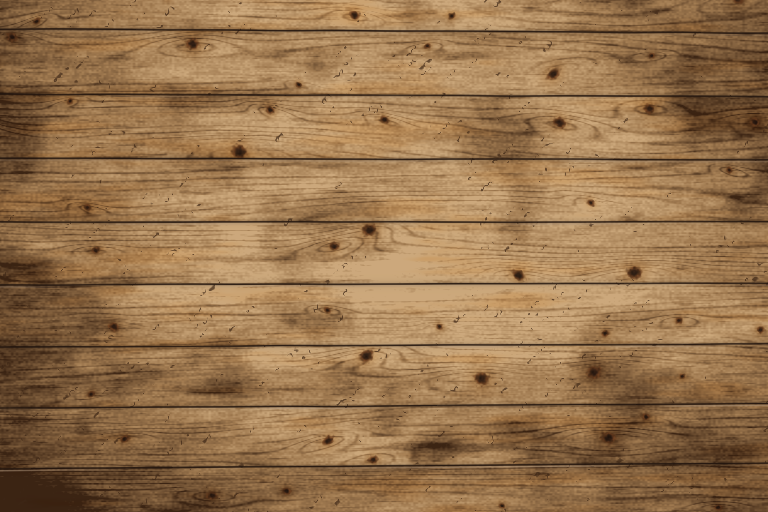
Reproduce this texture procedurally as a Shadertoy shader.

```glsl
// Nine weathered pine planks laid horizontally, with knots, grain, stains and dark seams.

float hash(vec2 p) {
    vec3 q = fract(p.xyx * 0.1031);
    q += dot(q, q.yzx + 33.33);
    return fract((q.x + q.y) * q.z);
}

float noise(vec2 p) {
    vec2 i = floor(p), f = fract(p);
    f = f * f * (3.0 - 2.0 * f);
    return mix(mix(hash(i), hash(i + vec2(1, 0)), f.x),
               mix(hash(i + vec2(0, 1)), hash(i + vec2(1, 1)), f.x), f.y);
}

float fbm(vec2 p) {
    float sum = 0.0, gain = 0.53;
    for (int i = 0; i < 4; i++) {
        sum += gain * noise(p);
        p = p * 2.03 + 17.3;
        gain *= 0.5;
    }
    return sum;
}

// Wood colour from dark (0) to pale (1)
vec3 woodRamp(float tone) {
    vec3 body = mix(vec3(0.23, 0.14, 0.075), vec3(0.63, 0.48, 0.315), clamp(tone / 0.65, 0.0, 1.0));
    return mix(body, vec3(0.8, 0.66, 0.485), clamp((tone - 0.65) / 0.35, 0.0, 1.0));
}

void mainImage(out vec4 fragColor, in vec2 fragCoord) {
    vec2 uv = fragCoord / iResolution.xy;
    vec2 p = fragCoord / iResolution.y;
    float pixel = 1.0 / iResolution.y;

    // Plank rows, counted downward: slightly tilted and narrowing toward the bottom
    float depth = 1.0 - uv.y;
    depth -= (uv.x - 0.5) * (0.0095 - 0.0232 * depth);
    float u = (depth - 0.0605) / 0.1268;
    float row = u + 0.0067 * u * u + 0.012 * (noise(vec2(p.x * 9.0, floor(u + 0.5))) - 0.5);
    float plank = floor(row) + 10.0;
    float across = fract(row);
    float plankHeight = 0.122;
    vec2 w = vec2(p.x + 7.3 * plank, across * plankHeight);

    // Knots: one candidate per cell along the plank, bending the grain around it
    float bend = 0.0, knot = 0.0, heart = 0.0, halo = 0.0;
    float cellWidth = 0.24;
    for (int i = -1; i <= 1; i++) {
        float cell = floor(p.x / cellWidth) + float(i);
        vec2 id = vec2(cell + 20.0, plank * 3.0);
        float size = hash(id + 4.7);
        float present = step(0.2, hash(id + 61.0));
        float radius = mix(0.005, 0.0145, size * size);
        vec2 center = vec2((cell + hash(id)) * cellWidth, (0.1 + 0.8 * hash(id + 31.0)) * plankHeight);
        vec2 d = vec2(p.x, w.y) - center;
        d.y += d.x * (hash(id + 9.0) - 0.5) * 0.6;
        float dist = length(d * vec2(0.85, 1.0)) * (0.75 + 0.5 * noise(d * 190.0 + id));
        vec2 flow = d / (radius * vec2(7.0, 1.8));
        bend += present * (0.8 + 160.0 * radius) * exp(-dot(flow, flow));
        knot = max(knot, present * smoothstep(radius + pixel, radius * 0.6, dist));
        heart = max(heart, present * smoothstep(radius * 0.75, radius * 0.2, dist));
        halo = max(halo, present * exp(-dot(d, d) / (radius * radius * 3.5)));
    }

    // Grain: thin contour lines of a stretched height field, plus fine fibres and dashes
    float seed = hash(vec2(plank, 5.0));
    float field = across * 7.0 + 6.0 * noise(vec2(w.x * 1.3, across * 1.8 + seed * 40.0))
                + 0.6 * fbm(vec2(w.x * 7.0, across * 6.0)) + bend;
    float ring = pow(0.5 + 0.5 * cos(6.2832 * field), 6.0);
    ring *= smoothstep(0.15, 0.7, noise(vec2(w.x * 3.5, across * 5.0 + 60.0)));
    ring /= 1.0 + 1.2 * fwidth(field);
    float fibre = noise(vec2(w.x * 17.0, across * 38.0)) - 0.5;
    float dash = smoothstep(0.72, 0.95, noise(vec2(w.x * 26.0, across * 30.0 + 200.0)));
    float grit = noise(p * vec2(210.0, 290.0)) - 0.5;

    // Wear: broad blotches, grey smudges and pale rubbed patches
    float blotch = fbm(vec2(w.x * 3.5, across * 1.6 + plank * 9.0)) - 0.5;
    float smudge = smoothstep(0.52, 0.8, fbm(p * vec2(5.0, 7.0) + 40.0));
    float rubbed = smoothstep(0.52, 0.72, fbm(vec2(w.x * 8.0 + across, across * 3.0 + 90.0)));
    vec2 off = uv - vec2(0.53, 0.6);
    float tone = 1.0 - 1.45 * dot(off, off) + 0.16 * (seed - 0.5);
    tone += 0.5 * blotch + 0.16 * fibre + 0.2 * grit + 0.12 * rubbed;
    tone -= 0.33 * ring + 0.17 * dash + 0.36 * smudge + 0.15 * halo;
    vec3 color = woodRamp(tone);

    // Amber resin stains, strongest around knots
    float amber = smoothstep(0.52, 0.8, fbm(vec2(w.x * 5.0, across * 4.0 + 130.0)));
    color *= mix(vec3(1.0), vec3(0.98, 0.87, 0.68), clamp(0.5 * amber + 0.5 * halo, 0.0, 1.0));

    // Knot body with a darker, cracked heart
    vec3 knotColor = mix(vec3(0.35, 0.2, 0.1), vec3(0.13, 0.075, 0.05), heart);
    color = mix(color, knotColor * (0.7 + 0.6 * noise(p * 260.0)), knot * 0.9);

    // Sparse ragged pits, clustered by a broad noise
    vec2 g = p * 42.0 + 1.2 * noise(p * 120.0);
    vec2 pitId = floor(g);
    vec2 pitCenter = 0.3 + 0.4 * vec2(hash(pitId + 3.0), hash(pitId + 8.0));
    float pitRadius = 0.05 + 0.12 * pow(hash(pitId + 15.0), 3.0);
    float pit = smoothstep(pitRadius + 0.06, pitRadius * 0.4, length((fract(g) - pitCenter) * vec2(0.7, 1.0)));
    pit *= step(1.0 - 0.3 * noise(p * 5.0 + 70.0), hash(pitId));
    color = mix(color, vec3(0.24, 0.15, 0.085), 0.7 * pit);

    // Seams: soft shadow, pale worn lip beneath, thin dark gap
    float below = across * plankHeight;
    float gap = min(below, plankHeight - below);
    color *= 1.0 - 0.2 * exp(-gap / 0.004);
    float lip = smoothstep(0.001 + pixel, 0.0, abs(below - 0.0038));
    lip *= smoothstep(0.3, 0.7, noise(vec2(w.x * 5.0, plank))) * (0.15 + 0.4 * depth);
    color = mix(color, vec3(0.7, 0.6, 0.5), lip);
    float seam = smoothstep(0.0011 + pixel, 0.0011 - 0.5 * pixel, gap);
    color = mix(color, vec3(0.13, 0.08, 0.055), seam * (0.75 + 0.2 * noise(vec2(w.x * 12.0, plank))));

    fragColor = vec4(clamp(color, 0.0, 1.0), 1.0);
}
```
